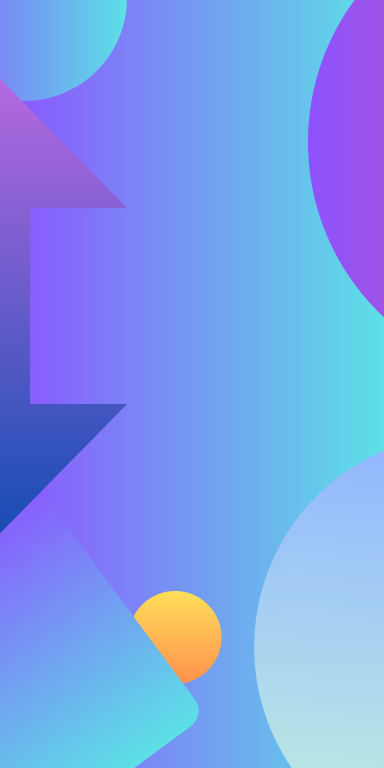
Give the GLSL for this background, as a WebGL 1 fragment shader.

```glsl
precision highp float;

uniform vec2 u_resolution;

const vec3 VIOLET = vec3(0.549, 0.322, 1.0);
const vec3 AQUA = vec3(0.361, 0.882, 0.902);

float circle(vec2 p, vec2 center, float radius) {
  return length(p - center) - radius;
}

// Vertical double-headed arrow, cut off by the left border
float doubleArrow(vec2 p) {
  float v = abs(p.y - 1.203);
  float head = max((v - 0.592 + 1.018 * p.x) * 0.70, 0.255 - v);
  float shaft = max(p.x - 0.078, v - 0.30);
  return min(head, shaft);
}

// Quarter plane below and left of a rounded corner at the origin
float roundedCorner(vec2 q, float radius) {
  q += radius;
  return length(max(q, 0.0)) + min(max(q.x, q.y), 0.0) - radius;
}

vec3 gradient(vec3 a, vec3 b, float t) {
  return mix(a, b, clamp(t, 0.0, 1.0));
}

vec3 paint(vec3 base, vec3 fill, float dist) {
  float pixel = 1.0 / u_resolution.x;
  return mix(base, fill, clamp(0.5 - dist / pixel, 0.0, 1.0));
}

void main() {
  // Canvas is one unit wide and two units high
  vec2 p = gl_FragCoord.xy / u_resolution * vec2(1.0, 2.0);
  vec3 color = gradient(VIOLET, AQUA, p.x);

  // Corner disc
  vec3 discFill = gradient(VIOLET, AQUA, (p.x + 0.206) / 0.536);
  color = paint(color, discFill, circle(p, vec2(0.0625, 2.005), 0.268));

  // Large purple disc
  vec3 purpleFill = gradient(VIOLET, vec3(1.0, 0.341, 0.341), (p.x - 0.802) / 1.25);
  color = paint(color, purpleFill, circle(p, vec2(1.427, 1.630), 0.625));

  // Large pale disc
  float paleMix = (0.84 - p.y - 0.06 * (p.x - 0.9)) / 0.84;
  vec3 paleFill = gradient(vec3(0.576, 0.718, 1.0), vec3(0.718, 0.894, 0.902), paleMix);
  color = paint(color, paleFill, circle(p, vec2(1.219, 0.315), 0.557));

  // Small sun
  vec3 sunFill = gradient(vec3(1.0, 0.569, 0.302), vec3(1.0, 0.871, 0.349), (p.y - 0.219) / 0.242);
  color = paint(color, sunFill, circle(p, vec2(0.456, 0.340), 0.121));

  // Tilted card
  vec2 offset = p - vec2(0.537, 0.1385);
  vec2 card = vec2(dot(offset, vec2(0.804, 0.594)), dot(offset, vec2(0.594, -0.804)));
  vec3 cardFill = gradient(VIOLET, AQUA, 1.0 + card.y / 0.80);
  color = paint(color, cardFill, roundedCorner(card, 0.05));

  // Arrow
  vec3 arrowFill = gradient(vec3(0.0, 0.290, 0.678), vec3(0.796, 0.424, 0.902), (p.y - 0.44) / 1.52);
  color = paint(color, arrowFill, doubleArrow(p));

  gl_FragColor = vec4(color, 1.0);
}
```
